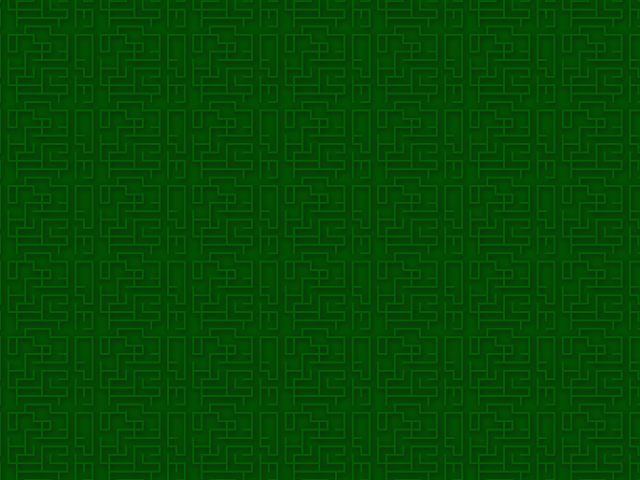
A WebGL 2 fragment shader for this pattern:

```glsl
#version 300 es
precision highp float;
// Draws a tiled maze of thin green traces casting soft shadows on a dark green board.

uniform vec2 u_resolution;
out vec4 fragColor;

// Layout: lengths are in grid cells, except CELL_SIZE in canvas heights
const float CELL_SIZE = 0.0175;
const vec2 TILE = vec2(11.0, 9.0);
const float HALF_WIDTH = 0.115;

// Maze character, as probabilities
const float STRIP_FLIP = 0.2;
const float DROP_EDGE = 0.05;
const float EXTRA_EDGE = 0.12;

// Shadow
const vec2 SHADOW_OFFSET = vec2(0.08, -0.16);
const float SHADOW_RADIUS = 0.45;
const float SHADOW_DENSITY = 0.8;

// Colours
const vec3 OPEN_BOARD = vec3(0.005, 0.32, 0.005);
const vec3 SHADED_BOARD = vec3(0.04, 0.19, 0.04);
const vec3 TRACE = vec3(0.006, 0.38, 0.006);

float hash(vec2 cell, uint salt) {
    uvec2 v = uvec2(cell) + 1u;
    uint h = v.x * 0x9E3779B1u ^ v.y * 0x85EBCA77u ^ salt * 0xC2B2AE3Du;
    h = (h ^ (h >> 15u)) * 0x2C1B3C6Du;
    h = (h ^ (h >> 12u)) * 0x297A2D39u;
    h ^= h >> 15u;
    return float(h >> 8u) / 16777216.0;
}

vec2 wrapTile(vec2 cell) {
    return floor(mod(cell + 0.5, TILE));
}

// Two-way label of a cell; pairs of cells join into lying or standing strips
float cellLabel(vec2 cell) {
    vec2 c = wrapTile(cell);
    vec2 blockStart = 2.0 * floor(c / 2.0);
    bool lying = hash(blockStart, 1u) < 0.5;
    vec2 strip = lying ? vec2(blockStart.x, c.y) : vec2(c.x, blockStart.y);
    float lane = lying ? c.y : c.x;
    float flip = hash(strip, 2u) < STRIP_FLIP ? 1.0 : 0.0;
    return mod(lane + flip, 2.0);
}

// A trace runs between unlike cells, with a few gaps and spurs
bool hasTrace(vec2 cell, float label, vec2 across, uint salt) {
    float chance = hash(wrapTile(cell), salt);
    bool unlike = abs(label - cellLabel(cell - across)) > 0.5;
    return unlike ? chance > DROP_EDGE : chance < EXTRA_EDGE;
}

// Square-ended distance to the unit segment along x
float segmentDistance(vec2 q) {
    return max(abs(q.x - 0.5) - 0.5, abs(q.y));
}

// Blurred unit segment; neighbours add up to an even line
float segmentShadow(vec2 q) {
    vec2 s = q / SHADOW_RADIUS;
    float along = 0.5 * (tanh(s.x) - tanh(s.x - 1.0 / SHADOW_RADIUS));
    return along * exp(-s.y * s.y);
}

void main() {
    vec2 p = gl_FragCoord.xy / (u_resolution.y * CELL_SIZE);
    float pixel = 1.0 / (u_resolution.y * CELL_SIZE);
    vec2 base = floor(p);

    // Gather the traces leaving each nearby grid node
    float nearest = 1.0;
    float shadow = 0.0;
    for (int j = -1; j <= 2; j++) {
        for (int i = -1; i <= 2; i++) {
            vec2 node = base + vec2(i, j);
            vec2 q = p - node;
            vec2 lit = q - SHADOW_OFFSET;
            float label = cellLabel(node);
            if (hasTrace(node, label, vec2(0.0, 1.0), 3u)) {
                nearest = min(nearest, segmentDistance(q));
                shadow += segmentShadow(lit);
            }
            if (hasTrace(node, label, vec2(1.0, 0.0), 4u)) {
                nearest = min(nearest, segmentDistance(q.yx));
                shadow += segmentShadow(lit.yx);
            }
        }
    }

    // Shade the board, then lay the traces on top
    vec3 color = mix(OPEN_BOARD, SHADED_BOARD, 1.0 - exp(-SHADOW_DENSITY * shadow));
    // Extend square ends by half a width so corners close
    float edge = nearest - HALF_WIDTH;
    float coverage = clamp(0.5 - edge / pixel, 0.0, 1.0);
    fragColor = vec4(mix(color, TRACE, coverage), 1.0);
}
```
